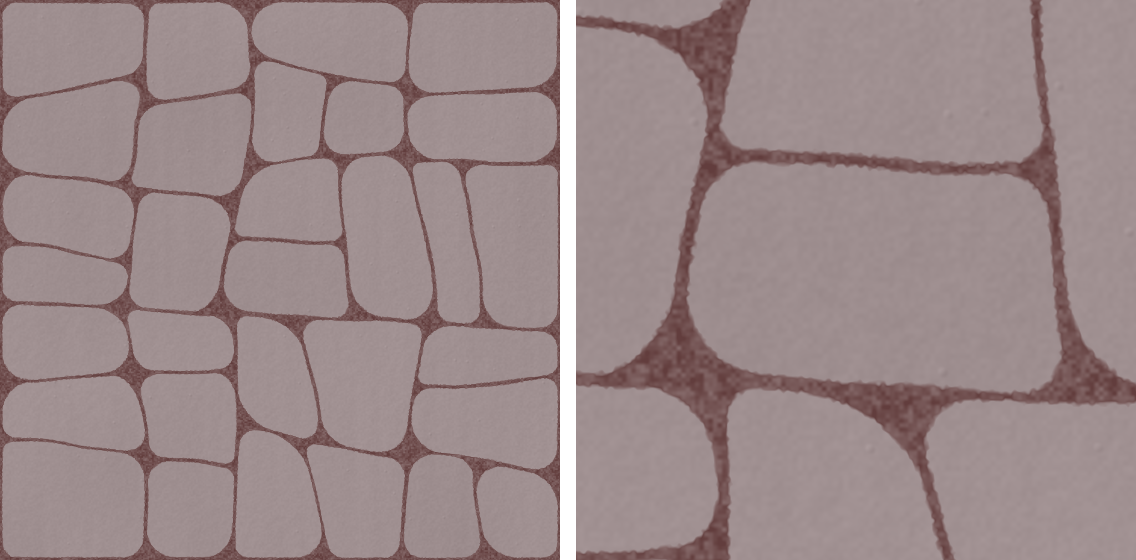
Left, the full canvas; right, a detail of the centre.
A three.js fragment shader for this texture:

```glsl
// Irregular rounded flagstones in matte mauve, divided by thin grainy red-brown joints.
#define STONE vec3(0.622, 0.560, 0.564)
#define JOINT_DARK vec3(0.385, 0.240, 0.238)
#define JOINT_LIGHT vec3(0.530, 0.425, 0.425)
#define MAX_AREA 0.046    // stones larger than this are split again
#define JOINT_WIDTH 0.0034 // half width of a joint
#define CORNER 0.042      // mean corner radius of a stone
#define SLANT 0.028       // sideways drift of a joint over half its length
#define WARP 0.050        // bending of the joints
#define GRAIN 0.0036      // raggedness of the joint edges
#define RELIEF 0.042      // strength of the surface bumps
#define SEED 17.0

varying vec2 vUv;

float hash(vec2 p) {
  vec3 q = fract(p.xyx * 0.1031);
  q += dot(q, q.yzx + 33.33);
  return fract((q.x + q.y) * q.z);
}

float noise(vec2 p) {
  vec2 cell = floor(p), f = fract(p);
  f = f * f * (3.0 - 2.0 * f);
  float low = mix(hash(cell), hash(cell + vec2(1.0, 0.0)), f.x);
  float high = mix(hash(cell + vec2(0.0, 1.0)), hash(cell + 1.0), f.x);
  return mix(low, high, f.y);
}

vec2 noise2(vec2 p) {
  return vec2(noise(p + 5.3), noise(p + 61.7)) - 0.5;
}

// Intersection of two inside distances with a circular fillet.
float roundMeet(float a, float b, float radius) {
  vec2 gap = max(radius - vec2(a, b), 0.0);
  return max(radius, min(a, b)) - length(gap);
}

// Splits the canvas again and again; returns distance to the joint and stone id.
vec2 flagstones(vec2 uv) {
  vec2 rim = min(uv, 1.0 - uv);
  float dist = roundMeet(rim.x, rim.y, CORNER * 0.7) - 0.0015;
  vec2 p = uv + WARP * noise2(uv * 3.5) + 0.15 * WARP * noise2(uv * 15.0);
  vec2 lo = vec2(0.0), hi = vec2(1.0);
  float id = 1.0;

  for (int level = 0; level < 7; level++) {
    vec2 size = hi - lo;
    if (size.x * size.y < MAX_AREA) break;
    vec2 key = vec2(id, SEED);

    // Cut across the longer side, with a slanted line.
    float bias = mix(0.85, 1.18, hash(key));
    vec2 axis = size.x * bias > size.y ? vec2(1.0, 0.0) : vec2(0.0, 1.0);
    float cut = dot(axis, mix(lo, hi, mix(0.39, 0.61, hash(key + 11.0))));
    float along = dot(axis.yx, p - 0.5 * (lo + hi));
    float slope = SLANT * (4.0 * hash(key + 23.0) - 2.0) / dot(axis.yx, size);
    float side = (dot(axis, p) - cut - slope * along) / sqrt(1.0 + slope * slope);

    if (side > 0.0) lo = mix(lo, vec2(cut), axis);
    else hi = mix(hi, vec2(cut), axis);
    id = 2.0 * id + step(0.0, side);
    float radius = CORNER * mix(0.5, 1.5, hash(vec2(id, SEED + 37.0)));
    dist = roundMeet(dist, abs(side), radius);
  }
  return vec2(dist, id);
}

// Paper-like surface with rare small pimples.
float surfaceHeight(vec2 uv) {
  vec2 grid = uv * 46.0, cell = floor(grid);
  vec2 center = 0.3 + 0.4 * vec2(hash(cell + 3.0), hash(cell + 9.0));
  float pimple = smoothstep(0.16, 0.02, length(fract(grid) - center));
  pimple *= step(0.95, hash(cell + 71.0));
  return 0.6 * noise(uv * 85.0) + 0.35 * noise(uv * 210.0) + 0.8 * pimple;
}

void main() {
  vec2 uv = vUv;
  vec2 stone = flagstones(uv);

  // Stone: soft mottling, faint streaks, bumps lit from the upper left.
  vec2 toLight = vec2(-0.0016, 0.0016);
  float bumps = surfaceHeight(uv) - surfaceHeight(uv + toLight);
  float tone = 0.016 * (noise(uv * 6.0) - 0.5)
             + 0.010 * (noise(uv * vec2(70.0, 5.0)) - 0.5)
             + 0.018 * (noise(uv * 330.0) - 0.5)
             + 0.010 * (hash(vec2(stone.y, SEED + 53.0)) - 0.5);
  vec3 color = STONE + tone + RELIEF * bumps;

  // Joint: stippled pigment with a ragged edge and pale flecks.
  float fine = noise(uv * 370.0 + 19.0);
  float coarse = noise(uv * 150.0 + 43.0);
  float width = JOINT_WIDTH * mix(0.65, 1.35, noise(uv * 10.0 + 7.0));
  float depth = width - stone.x + GRAIN * (0.65 * fine + 0.35 * coarse - 0.5);
  float flecks = clamp(0.75 * fine + 0.5 * coarse - 0.2, 0.0, 1.0);
  vec3 joint = mix(JOINT_DARK, JOINT_LIGHT, flecks);
  float cover = smoothstep(-0.0012, 0.0014, depth);

  gl_FragColor = vec4(mix(color, joint, cover), 1.0);
}
```
